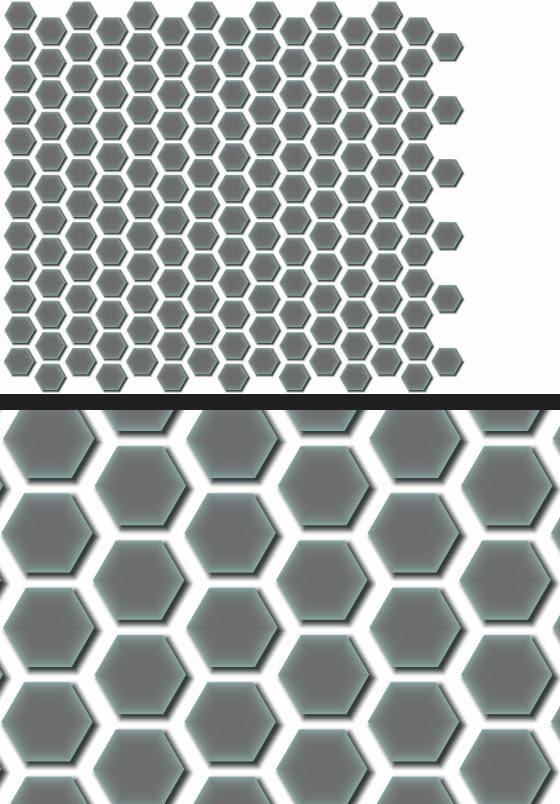
Top: the whole. Bottom: its middle third, enlarged.
Write a Shadertoy shader that draws this pattern.

```glsl
// Grey hexagonal tiles on white, in staggered columns with a sparse last column.
// Each tile is a hexagon distance field with a pale teal inner rim and a soft
// shadow cast to the lower right; nearby lattice cells are merged in a loop.

// Signed distance to a flat-topped hexagon with the given apothem.
float hexagon(vec2 p, float apothem) {
    const vec2 slant = vec2(-0.8660254, 0.5);
    p = abs(p);
    p -= 2.0 * min(dot(slant, p), 0.0) * slant;
    p -= vec2(clamp(p.x, -0.57735 * apothem, 0.57735 * apothem), apothem);
    return length(p) * sign(p.y);
}

// Fourteen full columns of twelve tiles, then one with odd rows only.
bool hasTile(float column, float row) {
    bool inside = column >= 0.0 && column <= 14.0 && row >= 0.0 && row <= 11.0;
    return inside && (column < 14.0 || mod(row, 2.0) == 1.0);
}

vec2 tileCenter(float column, float row) {
    float stagger = 0.5 * mod(column, 2.0);
    return vec2(27.0 + 41.85 * column - 0.8 * mod(row, 2.0),
                20.4 + 43.15 * (row + stagger));
}

void mainImage(out vec4 fragColor, in vec2 fragCoord) {
    // The canvas is 540 units high, with y running downwards.
    float unit = 540.0 / iResolution.y;
    vec2 p = vec2(fragCoord.x, iResolution.y - fragCoord.y) * unit;

    // Nearest tile and nearest shadow among the neighbouring cells.
    float tile = 1e3;
    float shadow = 1e3;
    float nearColumn = floor((p.x - 27.0) / 41.85 + 0.5);
    for (int i = -1; i <= 1; i++) {
        float column = nearColumn + float(i);
        float stagger = 0.5 * mod(column, 2.0);
        float nearRow = floor((p.y - 20.4) / 43.15 - stagger + 0.5);
        for (int j = -1; j <= 1; j++) {
            float row = nearRow + float(j);
            if (!hasTile(column, row)) continue;
            vec2 q = p - tileCenter(column, row);
            tile = min(tile, hexagon(q, 18.1));
            shadow = min(shadow, hexagon(q - vec2(1.9, 1.7), 18.1));
        }
    }

    // Soft shadow on the white ground.
    float shade = 0.9 * (1.0 - smoothstep(-1.6, 3.0, shadow));
    vec3 color = mix(vec3(0.995), vec3(0.12, 0.15, 0.15), shade);

    // Grey face with a teal glow fading inward from the edge.
    float glow = exp(min(tile, 0.0) / 2.7);
    vec3 face = mix(vec3(0.42, 0.425, 0.425), vec3(0.54, 0.68, 0.66), glow);
    color = mix(color, face, 1.0 - smoothstep(-0.6 * unit, 0.6 * unit, tile));

    fragColor = vec4(color, 1.0);
}
```
